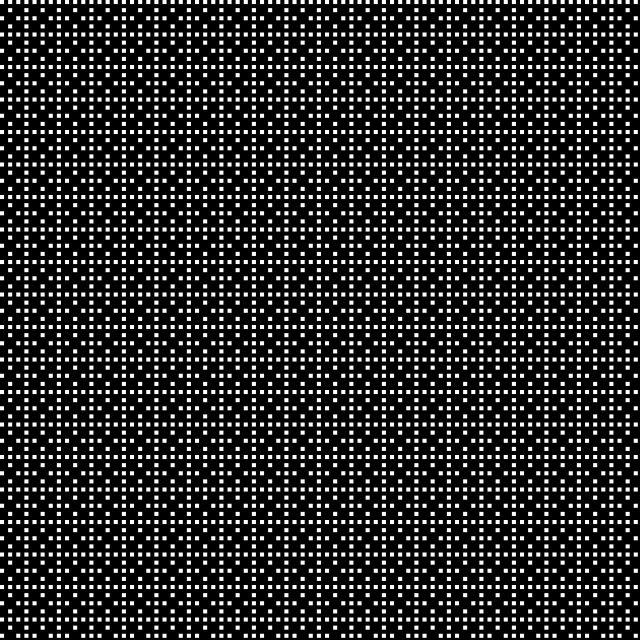
Give the GLSL for this pattern, as a Shadertoy shader.

```glsl
const float CELLS_ACROSS = 512.0 / 6.5;
const float DOT_SIZE = 0.5;
const float REPEAT = 4.0;
const vec2 REPEAT_SHIFT = vec2(1.0, 0.0);
const vec3 GROUND = vec3(0.0);
const vec3 DOT_COLOUR = vec3(1.0);

// Antialiased square centred on the origin
float squareMask(vec2 p, float size, float pixel) {
    vec2 cover = clamp((0.5 * size - abs(p)) / pixel + 0.5, 0.0, 1.0);
    return cover.x * cover.y;
}

// Full rows and columns, with a checker of dots in the blocks between them
float dotPresent(vec2 cell) {
    vec2 place = mod(cell + REPEAT_SHIFT, REPEAT);
    float onLine = 1.0 - step(0.5, min(place.x, place.y));
    float onChecker = mod(place.x + place.y, 2.0);
    return max(onLine, onChecker);
}

void mainImage(out vec4 fragColor, in vec2 fragCoord) {
    // Grid measured from the upper left corner
    vec2 fromTop = vec2(fragCoord.x, iResolution.y - fragCoord.y);
    float pixel = CELLS_ACROSS / iResolution.y;
    vec2 grid = fromTop * pixel + 0.5 * (1.0 - DOT_SIZE);

    vec2 cell = floor(grid);
    vec2 local = grid - cell - 0.5;
    float mask = squareMask(local, DOT_SIZE, pixel) * dotPresent(cell);

    fragColor = vec4(mix(GROUND, DOT_COLOUR, mask), 1.0);
}
```
